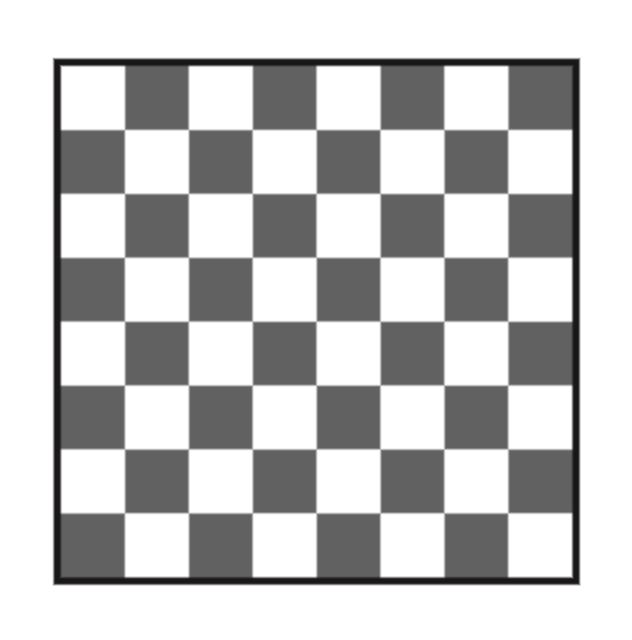
Reproduce this pattern procedurally as a Shadertoy shader.

```glsl
// An eight by eight checkerboard of grey and white squares in a black frame,
// on a white ground. Each dark square is a softened box distance, repeated with
// fract; the frame is the region between two larger boxes.

const float CELLS = 8.0;
const float CELL_SIZE = 0.0999;
const float FRAME_WIDTH = 0.0112;
const float EDGE_SOFTNESS = 0.0029;
const vec2 BOARD_OFFSET = vec2(0.001, -0.0026);

const vec3 PAPER = vec3(1.0);
const vec3 DARK_SQUARE = vec3(0.38);
const vec3 FRAME_INK = vec3(0.10, 0.09, 0.09);

// Signed distance to a square, with sharp corners in its level lines.
float squareDistance(vec2 p, float halfSize) {
    vec2 a = abs(p);
    return max(a.x, a.y) - halfSize;
}

// Coverage of the region where the distance is negative.
float fill(float distance, float softness) {
    return 1.0 - smoothstep(-softness, softness, distance);
}

// Coverage of the dark squares; the lower left square is dark.
float checker(vec2 p, float halfBoard, float cellSize, float softness) {
    // Hold the outermost values so dark squares run cleanly under the frame.
    float limit = halfBoard - 2.0 * softness;
    vec2 grid = (clamp(p, -limit, limit) + halfBoard) / cellSize;
    vec2 cell = floor(grid);
    vec2 local = (fract(grid) - 0.5) * cellSize;

    // Light cells measure the reach of their dark neighbours' soft edges.
    float isLight = mod(cell.x + cell.y, 2.0);
    float inside = squareDistance(local, 0.5 * cellSize);
    float seam = 0.0003;
    float signedEdge = mix(inside, -inside, isLight);
    return fill(signedEdge + seam, softness);
}

// Coverage of a square frame outside the given half size.
float frame(vec2 p, float innerHalf, float width, float softness) {
    float outer = fill(squareDistance(p, innerHalf + width), softness);
    float inner = fill(squareDistance(p, innerHalf), softness);
    return outer * (1.0 - inner);
}

void mainImage(out vec4 fragColor, in vec2 fragCoord) {
    float unit = min(iResolution.y, iResolution.x * 512.0 / 506.0);
    vec2 p = (fragCoord - 0.5 * iResolution.xy) / unit - BOARD_OFFSET;
    float softness = max(EDGE_SOFTNESS, 0.75 / unit);
    float halfBoard = 0.5 * CELLS * CELL_SIZE;

    // Squares, kept within the board
    float board = step(squareDistance(p, halfBoard + 0.5 * FRAME_WIDTH), 0.0);
    float dark = checker(p, halfBoard, CELL_SIZE, softness) * board;
    vec3 color = mix(PAPER, DARK_SQUARE, dark);

    // Frame
    float border = frame(p, halfBoard + 0.0004, FRAME_WIDTH, softness);
    color = mix(color, FRAME_INK, border);

    fragColor = vec4(color, 1.0);
}
```
